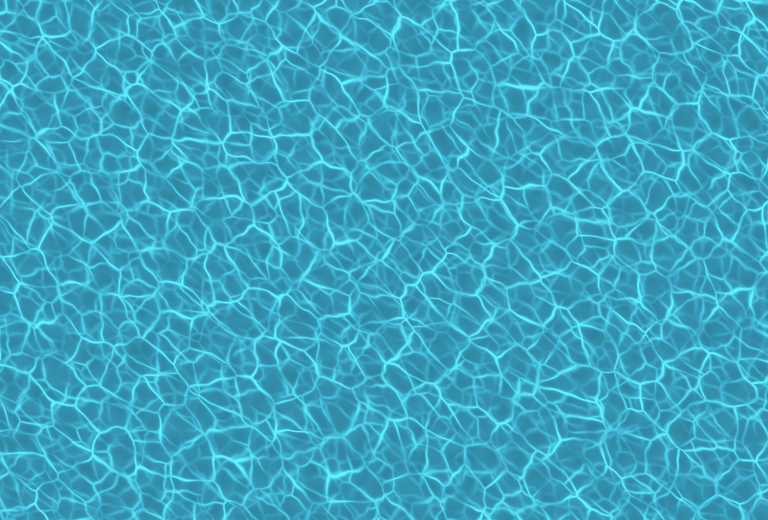
This texture is drawn by a Shadertoy shader. Its source:

```glsl
// Sunlit pool water: bright caustic webs over a turquoise floor.
// Three warped Voronoi edge networks of different size and softness are
// screened into one light level, which is then mapped to a colour ramp.

const vec3 DEEP_WATER = vec3(0.17, 0.485, 0.59);
const vec3 LIT_WATER  = vec3(0.262, 0.725, 0.845);
const vec3 GLINT      = vec3(0.38, 0.96, 1.0);
const float DRIFT_ANGLE = -0.75;
const float JITTER = 0.86;

vec2 hash2(vec2 cell) {
    vec3 q = fract(cell.xyx * vec3(0.1031, 0.1030, 0.0973));
    q += dot(q, q.yzx + 33.33);
    return fract((q.xx + q.yz) * q.zy);
}

float cornerSlope(vec2 cell, vec2 offset) {
    float angle = 6.2832 * hash2(cell).x;
    return dot(vec2(cos(angle), sin(angle)), offset);
}

// Gradient noise, roughly -0.7 to 0.7
float gradientNoise(vec2 p) {
    vec2 i = floor(p), f = p - i;
    vec2 u = f * f * f * (f * (f * 6.0 - 15.0) + 10.0);
    vec2 e = vec2(1.0, 0.0);
    float low  = mix(cornerSlope(i, f), cornerSlope(i + e.xy, f - e.xy), u.x);
    float high = mix(cornerSlope(i + e.yx, f - e.yx), cornerSlope(i + e.xx, f - e.xx), u.x);
    return mix(low, high, u.y);
}

vec2 warp(vec2 p, float frequency, float amount) {
    vec2 q = p * frequency;
    return p + amount * vec2(gradientNoise(q + 17.3), gradientNoise(q + 71.9));
}

vec2 rotate(vec2 p, float angle) {
    float c = cos(angle), s = sin(angle);
    return vec2(c * p.x + s * p.y, c * p.y - s * p.x);
}

vec2 cellPoint(vec2 cell) {
    return 0.5 + JITTER * (hash2(cell) - 0.5);
}

// Distance to the nearest Voronoi cell border
float borderDistance(vec2 p) {
    vec2 home = floor(p), f = p - home;
    vec2 nearCell = vec2(0.0), nearPoint = vec2(0.0);
    float best = 9.0;
    for (int y = -1; y <= 1; y++)
    for (int x = -1; x <= 1; x++) {
        vec2 cell = vec2(x, y);
        vec2 r = cell + cellPoint(home + cell) - f;
        if (dot(r, r) < best) {
            best = dot(r, r);
            nearCell = cell;
            nearPoint = r;
        }
    }
    float border = 9.0;
    for (int y = -2; y <= 2; y++)
    for (int x = -2; x <= 2; x++) {
        vec2 cell = nearCell + vec2(x, y);
        vec2 r = cell + cellPoint(home + cell) - f;
        vec2 gap = r - nearPoint;
        if (dot(gap, gap) > 0.0001)
            border = min(border, dot(0.5 * (r + nearPoint), normalize(gap)));
    }
    return border;
}

// One light web: a sharp core with a faint skirt
float causticWeb(vec2 p, float scale, float width, float seed) {
    vec2 q = warp(p * scale + seed, 0.6, 0.25);
    q = warp(q, 2.4, 0.12);
    float d = borderDistance(q);
    float w = max(width, 0.7 * scale / iResolution.y);
    return 0.86 * exp(-d * d / (w * w)) + 0.14 * exp(-d / (2.5 * w));
}

// Uneven focus of the light along the strands
float focus(vec2 p, float scale, float seed) {
    float n = gradientNoise(p * vec2(0.7, 1.0) * scale + seed);
    return smoothstep(-0.5, 0.5, n);
}

float screen(float a, float b) {
    return a + b - a * b;
}

vec3 waterColor(float light) {
    vec3 shade = mix(DEEP_WATER, LIT_WATER, clamp(light * 2.0, 0.0, 1.0));
    return mix(shade, GLINT, clamp(light * 2.0 - 1.0, 0.0, 1.0));
}

void mainImage(out vec4 fragColor, in vec2 fragCoord) {
    vec2 p = fragCoord / iResolution.y;
    vec2 drift = rotate(warp(p, 2.5, 0.02), DRIFT_ANGLE);
    vec2 stretched = drift * vec2(0.86, 1.14);

    // Floor shading
    float light = 0.115 + 0.02 * gradientNoise(drift * 6.0)
                        + 0.13 * gradientNoise(drift * 30.0 + 40.0);

    // Sharp, medium and blurred webs
    float sharp = causticWeb(stretched, 14.5, 0.038, 3.7) * mix(0.3, 1.15, focus(drift, 22.0, 5.0));
    float medium = causticWeb(stretched, 18.5, 0.05, 51.2) * mix(0.1, 0.8, focus(drift, 24.0, 29.0));
    float blurred = causticWeb(stretched, 26.0, 0.095, 88.6) * mix(0.03, 0.4, focus(drift, 27.0, 63.0));
    light = screen(light, screen(sharp, screen(medium, blurred)));

    fragColor = vec4(waterColor(light), 1.0);
}
```
